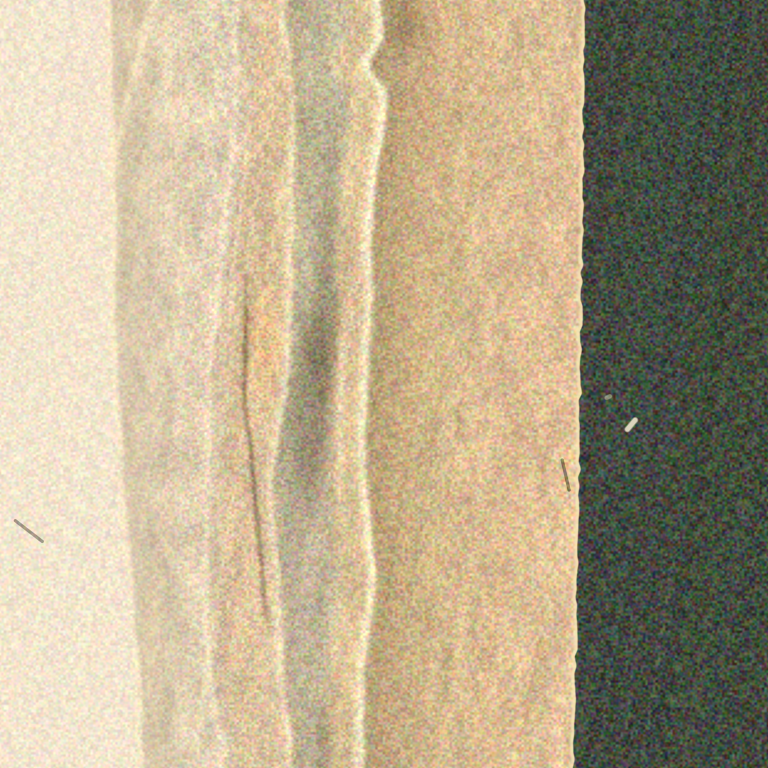
A Shadertoy shader for this texture:

```glsl
// Draws creased, grainy cream paper in raking light beside a dark speckled backdrop.

float hash(vec2 p) {
    return fract(sin(dot(p, vec2(12.9898, 78.233))) * 43758.5453);
}

float noise(vec2 p) {
    vec2 cell = floor(p), f = fract(p);
    f = f * f * (3.0 - 2.0 * f);
    return mix(mix(hash(cell), hash(cell + vec2(1, 0)), f.x),
               mix(hash(cell + vec2(0, 1)), hash(cell + vec2(1, 1)), f.x), f.y);
}

float fbm(vec2 p) {
    float sum = 0.0, amp = 0.5;
    for (int i = 0; i < 4; i++) {
        sum += amp * noise(p);
        p = p * 2.03 + 17.3;
        amp *= 0.5;
    }
    return sum;
}

// Signed noise, partly shared between the channels.
vec3 colorGrain(vec2 p, float chroma) {
    vec3 tint = vec3(noise(p + 31.7), noise(p + 83.1), noise(p + 147.9));
    return mix(vec3(noise(p)), tint, chroma) - 0.5;
}

// Smooth path through nine evenly spaced positions, t running downward.
float path(float t, float knots[9]) {
    float s = clamp(t, 0.0, 0.9999) * 8.0;
    int i = int(s);
    float a = knots[max(i - 1, 0)], b = knots[i];
    float c = knots[i + 1], d = knots[min(i + 2, 8)];
    float f = fract(s);
    return b + 0.5 * f * (c - a + f * (2.0 * a - 5.0 * b + 4.0 * c - d
           + f * (3.0 * (b - c) + d - a)));
}

float bump(float d, float width) {
    return exp(-d * d / (width * width));
}

float blob(vec2 p, vec2 center, vec2 size) {
    vec2 q = (p - center) / size;
    return exp(-dot(q, q));
}

float span(float t, float start, float end, float soft) {
    return smoothstep(start - soft, start + soft, t)
         * (1.0 - smoothstep(end - soft, end + soft, t));
}

// Shadow that starts at a ridge and fades to its right.
float castShadow(float d, float reach) {
    return smoothstep(0.0, 0.007, d) * exp(-max(d, 0.0) / reach);
}

float stroke(vec2 p, vec2 a, vec2 b, float width) {
    vec2 pa = p - a, ba = b - a;
    float h = clamp(dot(pa, ba) / dot(ba, ba), 0.0, 1.0);
    return 1.0 - smoothstep(width * 0.4, width, length(pa - ba * h));
}

vec3 paper(vec2 uv, float t) {
    const vec3 cream = vec3(0.955, 0.90, 0.81), beige = vec3(0.885, 0.82, 0.70);
    const vec3 tan1 = vec3(0.86, 0.755, 0.60), gray = vec3(0.79, 0.735, 0.62);
    const vec3 glow = vec3(0.99, 0.93, 0.79);

    // Signed distances from the four long ridges.
    float wobble = 0.007 * (fbm(vec2(uv.x * 6.0, t * 24.0)) - 0.47);
    float x = uv.x + wobble;
    float d1 = x - path(t, float[9](.141, .143, .148, .146, .150, .158, .168, .178, .183));
    float d2 = x - path(t, float[9](.306, .307, .297, .283, .271, .270, .268, .273, .289));
    float d3 = x - path(t, float[9](.366, .380, .379, .375, .371, .350, .361, .366, .379));
    float d4 = x - path(t, float[9](.490, .500, .483, .479, .473, .471, .484, .470, .470))
             + 0.023 * bump(t - 0.085, 0.025);

    // Broad bands between ridges.
    vec3 col = mix(cream, beige, smoothstep(-0.01, 0.02, d1));
    col = mix(col, tan1, 0.85 * smoothstep(0.0, 0.035, d2));
    col = mix(col, gray, smoothstep(-0.006, 0.018, d3));
    col = mix(col, tan1 * 1.02, smoothstep(-0.055, -0.03, d4));
    col = mix(col, vec3(0.87, 0.755, 0.59), smoothstep(0.0, 0.03, d4));

    // Soft hollows and shadows.
    float streak = fbm(uv * vec2(55.0, 20.0));
    float shade = 0.10 * castShadow(d1, 0.025) + 0.06 * castShadow(d2, 0.02)
                + 0.09 * castShadow(d3, 0.03)
                + (0.12 + 0.26 * streak) * castShadow(d4, 0.06);
    shade += 0.30 * blob(uv, vec2(0.417, 0.54), vec2(0.025, 0.07));
    shade += 0.23 * blob(uv, vec2(0.403, 0.41), vec2(0.032, 0.09));
    shade += 0.16 * blob(uv, vec2(0.428, 0.69), vec2(0.016, 0.10));
    shade += 0.18 * blob(uv, vec2(0.42, 0.04), vec2(0.012, 0.06));
    shade += 0.14 * blob(uv, vec2(0.53, 0.97), vec2(0.03, 0.04));
    float crease = x - 0.319 - 0.1 * max(t - 0.52, 0.0);
    shade += 0.30 * bump(crease, 0.004) * span(t, 0.38, 0.80, 0.04);
    col *= 1.0 - shade * vec3(0.88, 0.93, 1.08);
    col *= 1.0 + 0.22 * (streak - 0.47) * smoothstep(-0.02, 0.04, d1);
    col += vec3(0.05, -0.01, -0.06) * blob(uv, vec2(0.345, 0.55), vec2(0.022, 0.07));

    // Lit crests, the upper left branch and the inner fold.
    float branch = x - 0.202 + 0.33 * t - 0.35 * t * t;
    float lit = 0.65 * bump(d1, 0.005) + 0.50 * bump(d2, 0.005)
              + 0.60 * bump(d3, 0.006) + 0.95 * bump(d4, 0.007)
              + 0.55 * bump(branch, 0.005) * span(t, -0.1, 0.21, 0.04)
              + 0.50 * bump(d4 + 0.029, 0.006) * span(t, 0.42, 0.66, 0.05)
              + 0.40 * bump(d2 - 0.019, 0.004) * span(t, 0.16, 0.42, 0.05);
    col = mix(col, glow, min(lit, 1.0) * (0.7 + 0.5 * streak));

    // Small scratches and coloured grain.
    col *= 1.0 - 0.35 * stroke(uv, vec2(0.020, 0.322), vec2(0.055, 0.295), 0.003);
    col *= 1.0 - 0.40 * stroke(uv, vec2(0.732, 0.401), vec2(0.741, 0.362), 0.003);
    float strength = mix(0.20, 0.33, smoothstep(0.0, 0.15, d1));
    return col + strength * colorGrain(uv * 310.0, 0.6);
}

vec3 backdrop(vec2 uv) {
    vec3 col = vec3(0.265, 0.295, 0.25) + 0.38 * colorGrain(uv * 310.0, 0.65);
    float fleck = stroke(uv, vec2(0.817, 0.441), vec2(0.827, 0.453), 0.005)
                + 0.5 * stroke(uv, vec2(0.790, 0.482), vec2(0.794, 0.484), 0.004);
    return mix(col, vec3(0.86, 0.84, 0.74), min(fleck, 1.0));
}

void mainImage(out vec4 fragColor, in vec2 fragCoord) {
    vec2 uv = fragCoord / iResolution.xy;
    float t = 1.0 - uv.y;
    float pixel = 1.0 / iResolution.x;

    // Slightly slanted, fibrous sheet edge with a bright rim.
    float edge = 0.761 - 0.006 * t - 0.008 * t * t + 0.004 * (noise(vec2(t * 90.0, 3.0)) - 0.5);
    float d = uv.x - edge;
    vec3 sheet = mix(paper(uv, t), vec3(0.97, 0.91, 0.72), 0.75 * bump(d + 0.002, 0.003));
    vec3 col = mix(sheet, backdrop(uv), smoothstep(-pixel, pixel, d));
    fragColor = vec4(clamp(col, 0.0, 1.0), 1.0);
}
```
